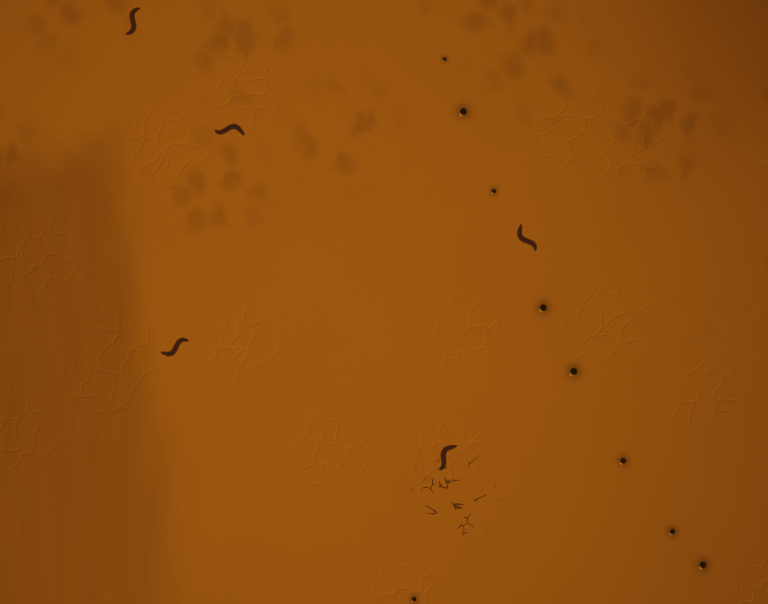
Give the GLSL for this texture, as a WebGL 1 fragment shader.

```glsl
precision highp float;
uniform vec2 u_resolution;

const vec3 AMBER_LIGHT = vec3(0.605, 0.332, 0.060);
const vec3 AMBER_DARK = vec3(0.410, 0.210, 0.040);
const vec3 WORM_COLOR = vec3(0.20, 0.10, 0.05);
const vec3 PIT_COLOR = vec3(0.10, 0.05, 0.03);
const vec3 GLINT_COLOR = vec3(0.74, 0.46, 0.14);
const vec2 LIGHT_CENTER = vec2(0.50, 0.45);
const vec2 LIGHT_FALLOFF = vec2(0.80, 0.60);
const vec2 DARK_CORNER = vec2(1.30, 1.02);
const vec2 DEBRIS_CENTER = vec2(0.75, 0.18);
const vec2 DEBRIS_SIZE = vec2(0.09, 0.10);
const vec2 RELIEF_SHIFT = vec2(0.0022, -0.0022);
const float FILM_DEPTH = 0.40;
const float SMUDGE_DEPTH = 0.30;
const float RELIEF_DEPTH = 0.16;
const float GRAIN_DEPTH = 0.035;
const float WORM_HALF_LENGTH = 0.025;
const float WORM_HALF_WIDTH = 0.0042;
const float WORM_SWING = 0.0065;
const float WORM_WAVE = 125.0;
const int WORM_COUNT = 5;
const int PIT_COUNT = 9;

vec2 hash2(vec2 p) {
  vec2 q = vec2(dot(p, vec2(127.1, 311.7)), dot(p, vec2(269.5, 183.3)));
  return fract(sin(q) * 43758.55);
}

// Distances to the nearest and second nearest cell points
vec2 cellular(vec2 p) {
  vec2 cell = floor(p), f = fract(p), near = vec2(8.0);
  for (int y = -1; y <= 1; y++) {
    for (int x = -1; x <= 1; x++) {
      vec2 o = vec2(float(x), float(y));
      float d = length(o + hash2(cell + o) - f);
      near = d < near.x ? vec2(d, near.x) : vec2(near.x, min(near.y, d));
    }
  }
  return near;
}

float waves(vec2 p) {
  return (sin(p.x + 1.7 * sin(p.y * 0.8)) + sin(p.y * 1.3 + 1.9 * sin(p.x * 0.7))
    + 0.6 * sin(2.3 * p.x - 1.9 * p.y) + 0.4 * sin(4.1 * p.x + 3.7 * p.y)) / 3.0;
}

vec2 warp(vec2 p) {
  return p + 0.012 * vec2(waves(p * 50.0), waves(p.yx * 46.0 + 5.0));
}

float crawlLine(vec2 p, float scale) {
  vec2 d = cellular(warp(p) * scale);
  return 1.0 - smoothstep(0.02, 0.14, d.y - d.x);
}

// Lamp falloff, bacterial film at the left, smudges and fine grain
float agarTone(vec2 p) {
  vec2 d = p - LIGHT_CENTER;
  float tone = 1.06 - dot(d * d, LIGHT_FALLOFF);
  tone -= 0.32 * smoothstep(0.42, 0.0, length(p - DARK_CORNER));
  float edge = p.x + 0.10 * (p.y - 0.3) + 0.018 * waves(p * vec2(35.0, 12.0));
  float film = smoothstep(0.30, 0.20, edge) * smoothstep(0.83, 0.66, p.y + 0.04 * waves(p * 25.0));
  float fibre = waves(p * vec2(130.0, 16.0));
  tone -= film * (FILM_DEPTH + 0.05 * fibre - 0.12 * smoothstep(0.35, 0.0, p.y));
  float region = smoothstep(0.42, 0.12, cellular(p * 3.2 + 7.3).x) * smoothstep(0.40, 0.60, p.y);
  float blot = smoothstep(0.50, 0.08, cellular(warp(p) * vec2(20.0, 15.0)).x);
  tone -= SMUDGE_DEPTH * region * blot;
  tone += 0.02 * waves(p * 14.0);
  return tone + GRAIN_DEPTH * (cellular(p * 150.0).x - 0.45);
}

// Distance to a tapered, wavy body centred at the origin
float wormDistance(vec2 p, float phase) {
  float angle = WORM_WAVE * p.x + phase;
  float slope = WORM_SWING * WORM_WAVE * cos(angle);
  float across = abs(p.y - WORM_SWING * sin(angle)) / sqrt(1.0 + slope * slope);
  float along = min(abs(p.x) / WORM_HALF_LENGTH, 1.0);
  float body = across - WORM_HALF_WIDTH * sqrt(1.0 - along * along * along);
  return max(body, abs(p.x) - WORM_HALF_LENGTH);
}

void main() {
  vec2 p = gl_FragCoord.xy / u_resolution.y;
  float px = 1.0 / u_resolution.y;
  float tone = agarTone(p);

  // Faint embossed crawl tracks in patches
  float patchMask = smoothstep(0.38, 0.10, cellular(p * 3.5 + 2.6).x);
  float relief = crawlLine(p + RELIEF_SHIFT, 26.0) - crawlLine(p, 26.0);
  tone += RELIEF_DEPTH * relief * patchMask;
  vec3 color = mix(AMBER_DARK, AMBER_LIGHT, tone);

  // Broken dark debris
  float spread = 1.0 - smoothstep(0.4, 1.0, length((p - DEBRIS_CENTER) / DEBRIS_SIZE));
  float broken = smoothstep(0.40, 0.22, cellular(p * 30.0 + 4.0).x);
  color = mix(color, WORM_COLOR, 0.65 * spread * broken * crawlLine(p, 48.0));

  // Pits with a soft shadow and a lit rim
  for (int i = 0; i < PIT_COUNT; i++) {
    float n = float(i);
    vec2 center = vec2(0.68 + 0.56 * fract(0.382 * n + 0.1), 0.95 * pow(fract(0.618 * n + 0.97), 1.7));
    float radius = 0.0025 + 0.0040 * hash2(vec2(n, 3.0)).x;
    vec2 d = p - center;
    color *= 1.0 - 0.30 * exp(-dot(d, d) / (5.0 * radius * radius));
    float glint = length(d + radius * vec2(0.7, 0.9)) - 0.6 * radius;
    color = mix(color, GLINT_COLOR, 0.7 * (1.0 - smoothstep(-px, px, glint)));
    color = mix(color, PIT_COLOR, 0.9 * (1.0 - smoothstep(-px, px, length(d) - radius)));
  }

  // Worms lying at varied angles
  for (int i = 0; i < WORM_COUNT; i++) {
    float n = float(i);
    vec2 center = vec2(0.22 + 0.70 * fract(0.235 * n * n - 0.005 * n), 0.965 - 0.18 * n);
    float turn = 1.1 * cos(1.7 * n);
    vec2 d = p - center;
    vec2 q = vec2(cos(turn) * d.x + sin(turn) * d.y, cos(turn) * d.y - sin(turn) * d.x);
    float body = wormDistance(q, 0.8 * sin(2.0 * n));
    color = mix(color, WORM_COLOR, 0.92 * (1.0 - smoothstep(-px, px, body)));
  }
  gl_FragColor = vec4(color, 1.0);
}
```
